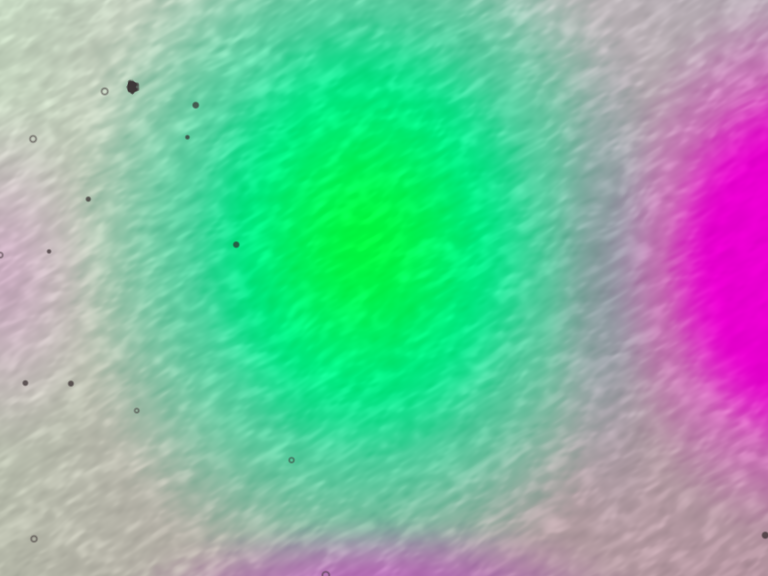
This background is drawn by a Shadertoy shader. Its source:

```glsl
const vec2 FIELD = vec2(1.3333, 1.0);

// Corner tints of the pale ground
const vec3 TOP_LEFT = vec3(0.77, 0.84, 0.75);
const vec3 TOP_RIGHT = vec3(0.71, 0.66, 0.70);
const vec3 LOW_LEFT = vec3(0.71, 0.72, 0.66);
const vec3 LOW_RIGHT = vec3(0.70, 0.57, 0.62);

// Colours of the glows
const vec3 PINK = vec3(0.81, 0.66, 0.77);
const vec3 PURPLE = vec3(0.72, 0.42, 0.72);
const vec3 SLATE = vec3(0.56, 0.57, 0.63);
const vec3 MINT = vec3(0.23, 0.84, 0.61);
const vec3 EMERALD = vec3(0.0, 0.91, 0.53);
const vec3 LIME = vec3(0.0, 0.97, 0.25);
const vec3 ORCHID = vec3(0.82, 0.36, 0.73);
const vec3 MAGENTA = vec3(0.91, 0.0, 0.81);
const vec3 SPECK = vec3(0.20, 0.16, 0.17);

// Places and radii of the main glows
const vec2 GREEN_POS = vec2(0.634, 0.583);
const vec2 GREEN_RADIUS = vec2(0.25, 0.315);
const vec2 MAGENTA_POS = vec2(1.37, 0.54);
const vec2 MAGENTA_RADIUS = vec2(0.18, 0.27);
const vec2 BIG_SPECK_POS = vec2(0.230, 0.849);

const float STREAK_ANGLE = 0.55;
const float STREAK_GAIN = 0.20;
const int SPECK_COUNT = 15;

float hash(vec2 p) {
    vec3 q = fract(vec3(p.xyx) * 0.1031);
    q += dot(q, q.yzx + 33.33);
    return fract((q.x + q.y) * q.z);
}

float noise(vec2 p) {
    vec2 i = floor(p), f = fract(p);
    f = f * f * (3.0 - 2.0 * f);
    return mix(mix(hash(i), hash(i + vec2(1, 0)), f.x),
               mix(hash(i + vec2(0, 1)), hash(i + vec2(1, 1)), f.x), f.y);
}

// Short slanted fibres, centred on zero
float streaks(vec2 p) {
    p += 0.012 * vec2(noise(p * 14.0), noise(p * 14.0 + 50.0));
    float c = cos(STREAK_ANGLE), s = sin(STREAK_ANGLE);
    vec2 q = vec2(c * p.x + s * p.y, c * p.y - s * p.x) + 20.0;
    float n = 0.5 * noise(q * vec2(32.0, 85.0));
    n += 0.3 * noise(q * vec2(65.0, 150.0) + 17.0);
    n += 0.2 * noise(q * vec2(13.0, 30.0) + 41.0);
    return n - 0.5;
}

float ellipse(vec2 p, vec2 centre, vec2 radius) {
    return length((p - centre) / radius);
}

float falloff(float d, float outer, float inner) {
    return 1.0 - smoothstep(inner, outer, d);
}

void mainImage(out vec4 fragColor, in vec2 fragCoord) {
    vec2 uv = fragCoord / iResolution.xy;
    vec2 p = uv * FIELD;
    float pixel = 1.0 / iResolution.y;
    float fibre = streaks(p);

    // Pale ground with soft side tints
    vec3 col = mix(mix(LOW_LEFT, LOW_RIGHT, uv.x), mix(TOP_LEFT, TOP_RIGHT, uv.x), uv.y);
    col = mix(col, PINK, 0.8 * falloff(ellipse(p, vec2(0.0, 0.52), vec2(0.2, 0.34)), 1.0, 0.0));

    // Green bloom, from the halo to the core
    float green = ellipse(p, GREEN_POS, GREEN_RADIUS) + 0.22 * fibre;
    col = mix(col, MINT, falloff(green, 2.15, 0.9));
    col = mix(col, EMERALD, falloff(green, 1.25, 0.75));
    col = mix(col, LIME, falloff(green, 1.0, 0.0));

    // Slate band, purple foot and magenta bloom
    float band = ellipse(p, vec2(1.06, 0.52), vec2(0.13, 0.5));
    col = mix(col, SLATE, 0.7 * falloff(band, 1.0, 0.0));
    float foot = ellipse(p, vec2(0.66, -0.04), vec2(0.48, 0.15)) + 0.2 * fibre;
    col = mix(col, PURPLE, falloff(foot, 1.0, 0.15));
    float magenta = ellipse(p, MAGENTA_POS, MAGENTA_RADIUS) + 0.18 * fibre;
    col = mix(col, ORCHID, falloff(magenta, 1.85, 0.9));
    col = mix(col, MAGENTA, falloff(magenta, 1.25, 0.7));

    // Fibres, weaker in the saturated cores
    float calm = max(falloff(green, 1.3, 0.3), falloff(magenta, 1.3, 0.5));
    col *= 1.0 + STREAK_GAIN * mix(1.0, 0.5, calm) * fibre;
    col += 0.10 * max(fibre, 0.0) * (1.0 - falloff(magenta, 1.3, 0.7));

    // Scattered specks: dark dots and hollow rings, denser to the left
    for (int i = 0; i < SPECK_COUNT; i++) {
        float id = float(i) + 3.0;
        vec2 place = vec2(pow(hash(vec2(id, 1.7)), 1.6), hash(vec2(id, 9.2))) * FIELD;
        float radius = mix(0.003, 0.006, hash(vec2(id, 5.4)));
        float d = length(p - place) - radius;
        float ring = abs(d) - 0.001;
        float shape = i % 2 == 0 ? d : ring;
        float ink = i % 2 == 0 ? 0.7 : 0.5;
        col = mix(col, SPECK, ink * (1.0 - smoothstep(-pixel, pixel + 0.001, shape)));
    }

    // One larger, ragged speck
    vec2 offset = p - BIG_SPECK_POS;
    float ragged = length(offset) - 0.009 - 0.006 * (noise(offset * 180.0 + 30.0) - 0.5);
    col = mix(col, SPECK, 0.9 * (1.0 - smoothstep(-pixel, pixel + 0.002, ragged)));

    fragColor = vec4(clamp(col, 0.0, 1.0), 1.0);
}
```
